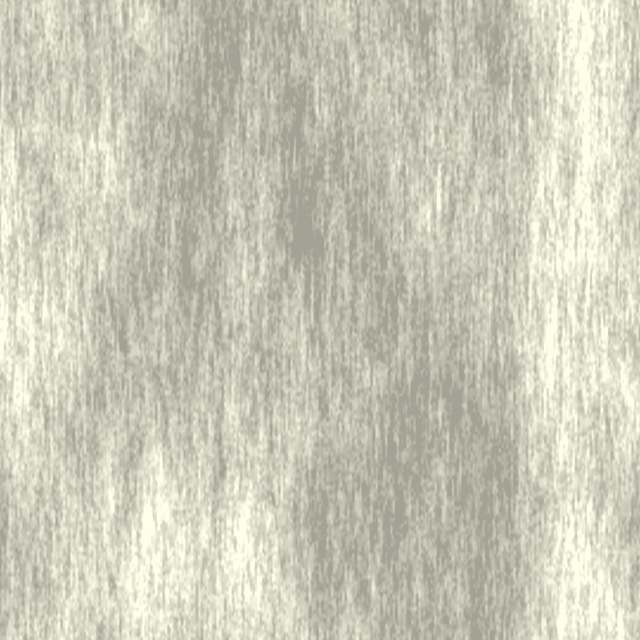
Give the GLSL for this texture, as a Shadertoy shader.

```glsl
#define SHADOW vec3(0.640, 0.640, 0.585)
#define LIGHT vec3(1.000, 0.995, 0.912)
#define BASE_TONE 0.435
#define PATCH_GAIN 0.66
#define DRIFT_GAIN 0.42
#define STREAK_GAIN 0.26
#define FIBRE_GAIN 0.30
#define GRAIN_GAIN 0.52
#define SPECKLE_GAIN 0.46
#define GLINT_GAIN 0.30
#define FRAY 0.10

float hash(vec2 cell) {
    uvec2 q = uvec2(ivec2(cell)) * uvec2(1597334677u, 3812015801u);
    uint h = (q.x ^ q.y) * 1597334677u;
    h = (h ^ (h >> 15)) * 2246822519u;
    h ^= h >> 13;
    return float(h >> 8) / 16777216.0;
}

// Smooth noise along one column, with its own random phase
float columnNoise(float column, float y, float seed) {
    float id = column + seed * 1013.0;
    y += 64.0 * hash(vec2(id, 977.0));
    float row = floor(y);
    float f = smoothstep(0.0, 1.0, y - row);
    return mix(hash(vec2(id, row)), hash(vec2(id, row + 1.0)), f);
}

// Columns blended sideways; centred on zero
float streakNoise(vec2 p, float seed) {
    float column = floor(p.x);
    float f = smoothstep(0.0, 1.0, p.x - column);
    float left = columnNoise(column, p.y, seed);
    float right = columnNoise(column + 1.0, p.y, seed);
    return mix(left, right, f) - 0.5;
}

void mainImage(out vec4 fragColor, in vec2 fragCoord) {
    vec2 uv = fragCoord / iResolution.xy;

    // Gentle sideways wander of the fibres
    vec2 p = uv;
    p.x += 0.014 * streakNoise(uv * vec2(5.0, 5.0), 1.0);
    p.x += 0.004 * streakNoise(uv * vec2(22.0, 14.0), 2.0);

    // Vertically frayed coordinates for the broad patches
    vec2 frayed = p;
    frayed.y += FRAY * streakNoise(p * vec2(110.0, 5.0), 3.0);
    frayed.y += FRAY * streakNoise(p * vec2(32.0, 4.0), 4.0);
    frayed.x += 0.035 * streakNoise(p * vec2(12.0, 6.0), 5.0);

    // Broad light and dark areas
    float broad = PATCH_GAIN * streakNoise(frayed * vec2(5.5, 3.2), 26.0);
    broad += DRIFT_GAIN * streakNoise(frayed * vec2(13.0, 4.5), 27.0);

    // Streaks, fibres and fine grain
    float fine = STREAK_GAIN * streakNoise(p * vec2(44.0, 7.0), 8.0);
    fine += FIBRE_GAIN * streakNoise(p * vec2(125.0, 17.0), 9.0);
    fine += GRAIN_GAIN * streakNoise(uv * vec2(250.0, 34.0), 10.0);
    fine += SPECKLE_GAIN * streakNoise(uv * vec2(270.0, 150.0), 11.0);

    // Thin bright glints in clusters
    float cluster = smoothstep(0.0, 0.35, streakNoise(p * vec2(9.0, 5.0), 12.0));
    float glint = smoothstep(0.18, 0.46, streakNoise(p * vec2(150.0, 13.0), 13.0));

    float tone = BASE_TONE + broad + fine * (0.95 + 0.3 * broad);
    tone += GLINT_GAIN * cluster * glint;
    fragColor = vec4(mix(SHADOW, LIGHT, clamp(tone, 0.0, 1.0)), 1.0);
}
```
